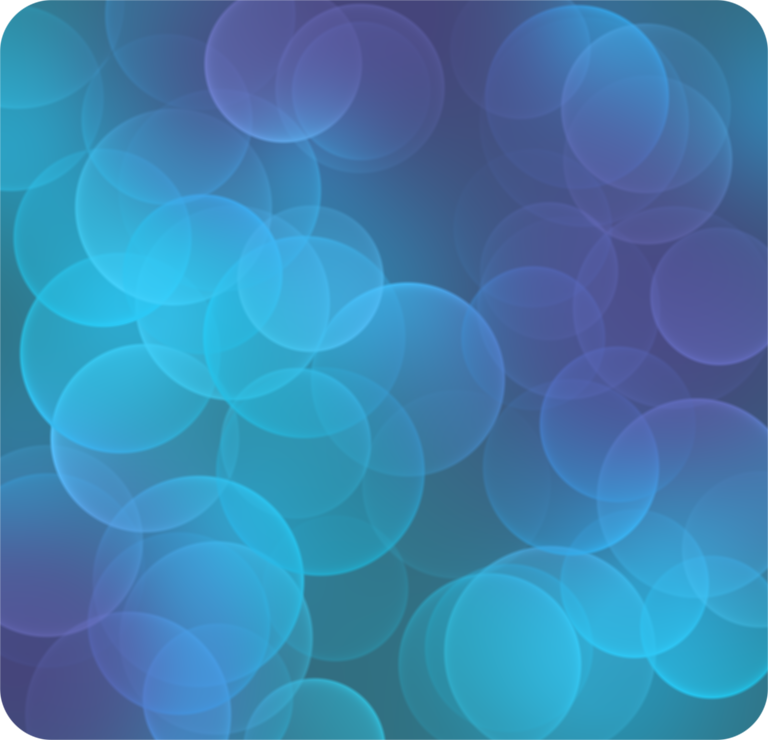
Write a WebGL 2 fragment shader that draws this background.

```glsl
#version 300 es
precision highp float;

uniform vec2 u_resolution;
out vec4 fragColor;

float hash(vec2 p) {
    return fract(sin(dot(p, vec2(127.1, 311.7))) * 43758.5453);
}

// Soft round spot, 1 at its centre
float spot(vec2 p, vec2 centre, float radius) {
    vec2 d = (p - centre) / radius;
    return exp(-dot(d, d));
}

// Share of violet against teal
float violetAmount(vec2 p) {
    float v = spot(p, vec2(0.86, 0.56), 0.30)
            + spot(p, vec2(0.49, 0.97), 0.27)
            + spot(p, vec2(0.02, 0.10), 0.25)
            + 0.3 * spot(p, vec2(0.25, 0.85), 0.15);
    return min(v, 1.0);
}

// Where the light gathers
float glowAmount(vec2 p) {
    float g = spot(p, vec2(0.03, 0.77), 0.15)
            + spot(p, vec2(0.19, 0.56), 0.12)
            + spot(p, vec2(0.79, 0.07), 0.17)
            + spot(p, vec2(1.02, 0.82), 0.12)
            + 0.8 * spot(p, vec2(0.47, 0.60), 0.14)
            + 0.6 * spot(p, vec2(0.40, 0.75), 0.09)
            + 0.6 * spot(p, vec2(0.30, 0.28), 0.13)
            + 0.6 * spot(p, vec2(0.02, 0.38), 0.12)
            + 0.6 * spot(p, vec2(0.88, 0.22), 0.12)
            + 0.5 * spot(p, vec2(0.78, 0.94), 0.10);
    return min(g, 1.0);
}

// Opacity of one translucent disc with a lit rim
float discAlpha(vec2 p, vec2 centre, float radius, float angle, float softness) {
    vec2 offset = p - centre;
    float dist = length(offset) - radius;
    float inside = 1.0 - smoothstep(-softness, softness, dist);
    float side = dot(offset, vec2(cos(angle), sin(angle))) / radius;
    float rim = exp(-abs(dist + 0.003) / 0.005);
    return inside * (0.75 + 0.4 * side + rim * (0.5 + 0.35 * side));
}

void main() {
    vec2 p = gl_FragCoord.xy / u_resolution.x;
    vec2 size = vec2(1.0, u_resolution.y / u_resolution.x);
    float pixel = 1.0 / u_resolution.x;

    float violet = violetAmount(p);
    float glow = glowAmount(p);

    // Blurred backdrop
    vec3 color = mix(vec3(0.19, 0.44, 0.50), vec3(0.27, 0.27, 0.48), violet);
    color = mix(color, mix(vec3(0.13, 0.68, 0.84), vec3(0.26, 0.50, 0.82), violet), 0.55 * glow);

    // Light tint of the discs: teal, blue, violet, then bright cyan
    vec3 tint = mix(vec3(0.13, 0.74, 0.86), vec3(0.27, 0.60, 0.90), smoothstep(0.03, 0.35, violet));
    tint = mix(tint, vec3(0.37, 0.42, 0.76), smoothstep(0.35, 0.85, violet));
    tint = mix(tint, vec3(0.20, 0.81, 1.0), 0.75 * glow);

    // Discs on a loosely jittered grid
    for (int j = 0; j < 7; j++) {
        for (int i = 0; i < 7; i++) {
            vec2 cell = vec2(i, j);
            vec2 jitter = vec2(hash(cell + 3.1), hash(cell + 17.7)) - 0.5;
            vec2 centre = (cell + 0.5 + 1.4 * jitter) / 7.0 * size;
            float radius = mix(0.09, 0.14, hash(cell + 41.3));
            float shade = spot(centre, vec2(0.54, 0.30), 0.12)
                        + spot(centre, vec2(0.69, 0.71), 0.11);
            float strength = mix(0.15, 0.48, hash(cell + 59.9));
            strength *= (0.9 + 0.55 * glow) * (1.0 - 0.7 * min(shade, 1.0));
            float alpha = strength * discAlpha(p, centre, radius,
                6.2832 * hash(cell + 73.3), max(0.0025, pixel));
            // Some discs are paler than others
            vec3 discTint = tint + vec3(0.16, 0.06, 0.05) * (hash(cell + 91.7) - 0.35);
            color = mix(color, discTint, clamp(alpha, 0.0, 1.0));
        }
    }

    // White outside the rounded corners
    vec2 q = abs(p - 0.5 * size) - 0.5 * size + 0.068;
    float corner = length(max(q, 0.0)) - 0.068;
    color = mix(color, vec3(1.0), smoothstep(-pixel, pixel, corner));

    fragColor = vec4(color, 1.0);
}
```
